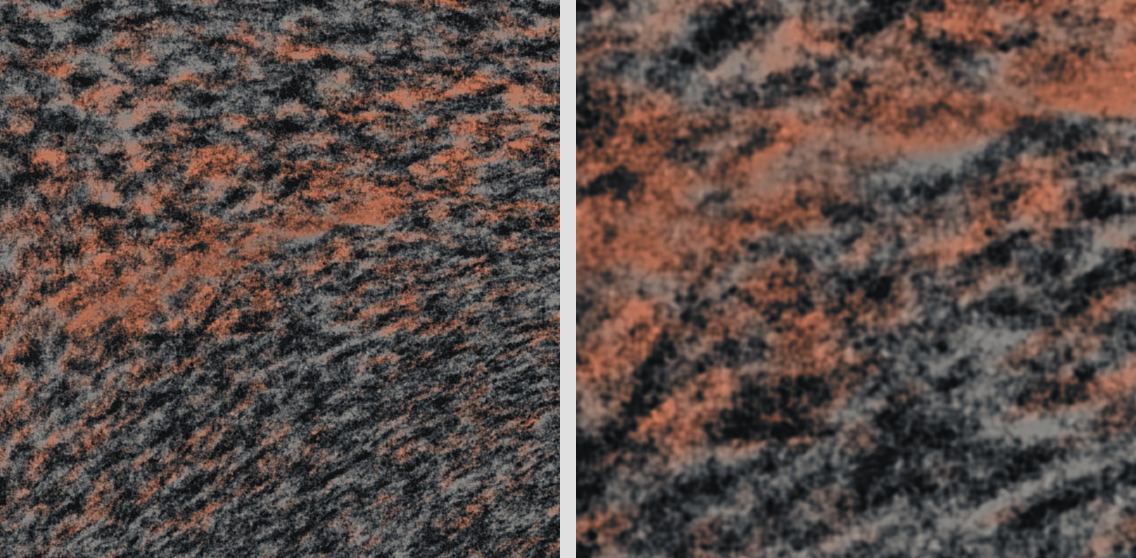
Left, the full canvas; right, a detail of the centre.
This texture is drawn by a WebGL 1 fragment shader. Its source:

```glsl
precision highp float;
// Polished gneiss: dark mica and grey feldspar grains in bent, slanting bands with orange veins.
uniform vec2 u_resolution;

vec2 randomGradient(vec2 cell) {
  vec3 q = fract(cell.xyx * vec3(0.1031, 0.1030, 0.0973));
  q += dot(q, q.yzx + 33.33);
  return fract((q.xx + q.yz) * q.zy) * 2.0 - 1.0;
}

// Gradient noise scaled to a spread of about one
float noise(vec2 p) {
  p += 60.0;
  vec2 i = floor(p), f = p - i;
  vec2 s = f * f * f * (f * (f * 6.0 - 15.0) + 10.0);
  float a = dot(randomGradient(i), f);
  float b = dot(randomGradient(i + vec2(1.0, 0.0)), f - vec2(1.0, 0.0));
  float c = dot(randomGradient(i + vec2(0.0, 1.0)), f - vec2(0.0, 1.0));
  float d = dot(randomGradient(i + 1.0), f - 1.0);
  return 4.3 * mix(mix(a, b, s.x), mix(c, d, s.x), s.y);
}

float bell(float x, float width) {
  return exp(-x * x / (width * width));
}

void main() {
  vec2 p = gl_FragCoord.xy / u_resolution.y;

  // Foliation: nearly level at the top, steeper toward the bottom
  float slope = mix(0.65, 0.10, smoothstep(0.0, 0.95, p.y));
  float height = p.y - (p.x - 0.5) * slope;
  vec2 flow = vec2(p.x + 0.3 * p.y, height);
  flow += 0.003 * vec2(noise(p * 15.0), noise(p * 15.0 + 7.3));
  float upper = smoothstep(0.35, 0.6, height);

  // Mineral clumps from broad patches down to single grains
  float broad = noise(flow * vec2(3.0, 7.0) + 3.1);
  float patches = noise(flow * vec2(15.0, 31.0) + 11.7);
  float clumps = noise(flow * vec2(31.0, 56.0) + 5.3);
  float streaks = noise(flow * vec2(10.0, 48.0) + 21.9);
  float grains = noise(flow * vec2(72.0, 100.0) + 1.7);
  float specks = noise(p * 145.0 + 9.2);
  float dust = noise(p * 235.0 + 4.6);

  // Orange feldspar: a wide belt, one clear vein and scattered blotches
  float belt = bell(height - 0.64, 0.22);
  float vein = bell(height - 0.575 - 0.012 * broad, 0.03)
             * smoothstep(0.0, 0.25, p.x) * smoothstep(0.85, 0.6, p.x);
  float warmth = 0.50 * noise(flow * vec2(4.5, 11.0) + 31.4)
               + 0.60 * noise(flow * vec2(12.0, 28.0) + 17.2)
               + 0.40 * noise(flow * vec2(34.0, 52.0) + 8.8)
               + 0.95 * belt + 1.2 * vein - 0.18;
  float orange = smoothstep(-0.5, 1.1, warmth);

  // Brightness
  float tone = 0.13 * broad + mix(0.36, 0.58, upper) * patches
             + 0.48 * clumps + mix(0.32, 0.12, upper) * streaks
             + 0.38 * grains + 0.30 * specks + 0.24 * dust;
  tone += 0.25 * orange + 0.5 * vein + 0.15 * upper - 0.19;
  float light = mix(0.07, 0.52, smoothstep(-1.7, 1.75, tone));
  light = mix(light, 0.36 + 0.03 * specks, 0.4 * vein);
  light += 0.01 * dust + 0.05 * smoothstep(1.1, 2.2, specks);

  // Bluish darks, neutral greys and orange tints
  vec3 greyTint = mix(vec3(0.93, 1.0, 1.07), vec3(1.01, 1.0, 0.98),
                      smoothstep(0.18, 0.45, light));
  vec3 orangeTint = mix(vec3(1.25, 0.95, 0.83), vec3(1.46, 0.88, 0.67),
                        smoothstep(0.6, 2.0, warmth));
  orange *= smoothstep(0.11, 0.30, light);
  gl_FragColor = vec4(light * mix(greyTint, orangeTint, orange), 1.0);
}
```
